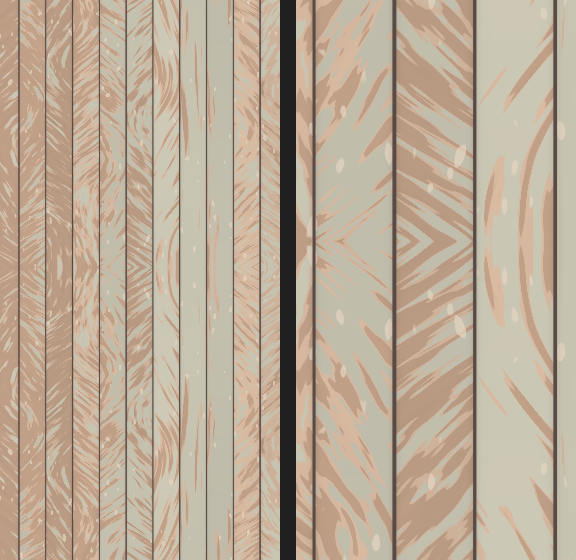
Left, the full canvas; right, a detail of the centre.
This texture is drawn by a WebGL 1 fragment shader. Its source:

```glsl
precision highp float;
// Worn painted boards: upright planks split by thin dark gaps, their pale paint
// scraped off in slanted or straight streaks that reveal two tones of wood.
// Streaks are stretched cellular noise, mirrored about one level seam.

uniform vec2 u_resolution;

#define PITCH 0.0957        // plank width, canvas width = 1
#define FIRST_GAP 0.0677    // position of the leftmost gap
#define GAP_HALF 0.0021     // half width of a gap
#define SEAM 0.523          // mirror height, canvas height = 1
#define STREAK_WIDTH 0.012
#define STREAK_LENGTH 0.045
#define PAINT vec3(0.775, 0.760, 0.690)
#define WOOD_LIGHT vec3(0.825, 0.710, 0.615)
#define WOOD_DARK vec3(0.740, 0.615, 0.520)
#define GAP_COLOR vec3(0.350, 0.290, 0.270)
#define FLECK vec3(0.890, 0.830, 0.750)

vec3 hash3(vec2 p) {
    vec3 q = fract(p.xyx * vec3(0.1031, 0.1030, 0.0973));
    q += dot(q, q.yxz + 33.33);
    return fract((q.xxy + q.yzz) * q.zyx);
}

// Signed cellular noise: one soft spot of random strength in each cell.
float spots(vec2 p) {
    vec2 cell = floor(p);
    float sum = 0.0;
    for (int j = -1; j <= 1; j++) {
        for (int i = -1; i <= 1; i++) {
            vec2 c = cell + vec2(float(i), float(j));
            vec3 h = hash3(c);
            vec2 r = c + h.xy - p;
            float w = max(0.0, 1.0 - dot(r, r));
            sum += w * w * (2.0 * h.z - 1.0);
        }
    }
    return sum;
}

// Share of paint left on a plank: rises to the right, drops on the last two.
float paintShare(float id) {
    float rise = 0.04 + 0.85 * smoothstep(0.0, 8.0, id);
    float share = mix(rise, 0.35, step(8.5, id));
    return share + 0.13 * cos(2.1 * (id - 1.0));
}

void main() {
    float px = 1.0 / u_resolution.x;
    vec2 p = gl_FragCoord.xy * px;
    float height = u_resolution.y * px;
    float m = abs(p.y - SEAM * height);

    // Plank number, place across it and distance to the nearest gap.
    float t = (p.x - FIRST_GAP) / PITCH + 1.0;
    float id = floor(t);
    float across = fract(t) - 0.5;
    float gapDist = (0.5 - abs(across)) * PITCH;

    // Well painted planks have long straight streaks, worn ones bent slashes.
    float share = paintShare(id);
    float straight = smoothstep(0.58, 0.82, share);
    float bend = 0.33 * sin(4.0 * m + 2.4 * id) + 0.02 * sin(17.0 * m + id);
    float x = p.x + mix(bend, 0.006 * sin(9.0 * m + id), straight);
    vec2 size = vec2(STREAK_WIDTH, STREAK_LENGTH * mix(1.0, 4.5, straight));
    vec2 q = vec2(x, m) / size + 17.0 * id + 40.0;

    // Wear: streaks in two sizes, drifting patches and a rough cross band.
    float field = spots(q) + 0.55 * spots(q * 2.1 + 7.3);
    float patches = 0.24 * sin(5.0 * m + 2.1 * id)
                  + 0.14 * sin(13.0 * m + 3.7 * id + 5.0 * across);
    float lean = 0.75 * across * sin(1.7 * id + 2.5 * m);
    float bandPos = (m - 0.32 - 0.008 * sin(70.0 * p.x)) / 0.018;
    float band = 0.5 * exp(-bandPos * bandPos) * smoothstep(3.0, 4.0, id)
               * (1.0 - smoothstep(6.0, 7.0, id));
    float wear = field + 1.6 * (share - 0.55) + patches + lean - band;

    // Wood: light rims beside the paint, deeper tone where worn bare.
    float soft = min(0.45 * px / STREAK_WIDTH, 0.3);
    float rim = 0.28 + 0.75 * smoothstep(7.5, 9.5, id)
              + 0.25 * exp(-(id - 3.0) * (id - 3.0));
    float light = smoothstep(-soft, soft, wear + rim);
    vec3 color = mix(WOOD_DARK, WOOD_LIGHT, light);
    color *= 1.0 + 0.025 * sin(2.3 * id) + 0.018 * spots(q * vec2(0.6, 0.25));

    // Paint with a faint tone per plank, then sparse pale flecks.
    vec3 paint = PAINT * (1.0 + 0.025 * sin(1.9 * id + 2.5));
    paint *= 1.0 + 0.012 * sin(3.0 * m + id);
    color = mix(color, paint, smoothstep(-soft, soft, wear));
    float fleck = spots(vec2(p.x / 0.011, m / 0.022) + 90.0);
    color = mix(color, FLECK, 0.75 * smoothstep(0.92, 1.1, fleck));

    // Dark gaps of slightly uneven width with soft shaded sides.
    float gapHalf = GAP_HALF * (1.0 + 0.15 * sin(2.7 * floor(t + 0.5)));
    color *= 1.0 - 0.16 * exp(-gapDist / 0.003);
    float gap = 1.0 - smoothstep(gapHalf - 0.5 * px, gapHalf + 0.5 * px, gapDist);
    color = mix(color, GAP_COLOR, gap);

    gl_FragColor = vec4(color, 1.0);
}
```
